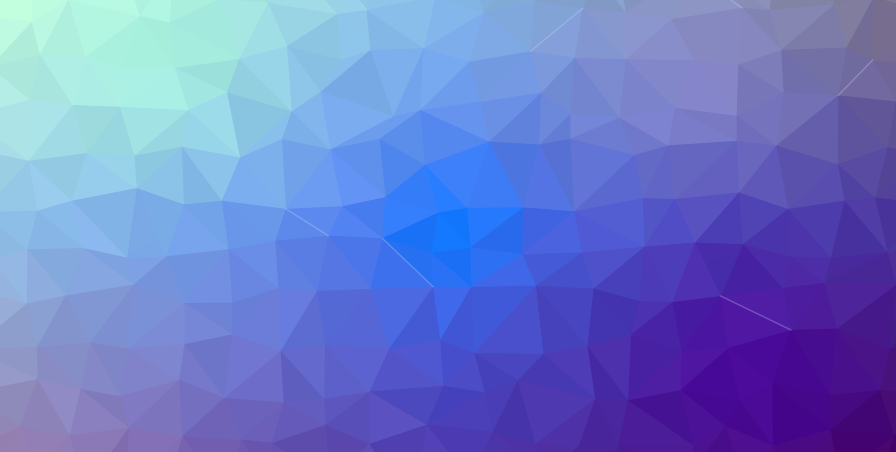
Reproduce this background procedurally as a WebGL 1 fragment shader.

```glsl
precision highp float;

// Low-poly backdrop: a jittered grid of points is split into flat triangles,
// each tinted by a smooth colour field sampled at its centroid.
// Mint runs through a bright blue core to deep violet, with rare pale hairlines.

uniform vec2 u_resolution;

const float ASPECT = 1.984;                  // canvas width in units of its height
const vec2 CELL = vec2(0.1114, 0.105);       // mean spacing of mesh points
const vec2 MESH_ORIGIN = vec2(0.062, 0.034);
const float JITTER = 0.56;                   // full point displacement, in cells
const float TINT_VARIATION = 0.045;
const float HAIRLINE_CHANCE = 0.035;

float hash(vec2 p) {
  vec3 q = fract(vec3(p.xyx) * 0.1031);
  q += dot(q, q.yzx + 33.33);
  return fract((q.x + q.y) * q.z);
}

vec2 meshPoint(vec2 id) {
  vec2 offset = vec2(hash(id + 17.0), hash(id + 59.0)) - 0.5;
  return MESH_ORIGIN + CELL * (id + JITTER * offset);
}

// Piecewise-linear blend through three colours at 0, 0.5 and 1.
vec3 ramp(vec3 a, vec3 b, vec3 c, float t) {
  return t < 0.5 ? mix(a, b, t * 2.0) : mix(b, c, t * 2.0 - 1.0);
}

vec3 addGlow(vec3 base, vec3 tint, vec2 p, vec2 center, float radius, float strength) {
  vec2 d = (p - center) / radius;
  return mix(base, tint, strength * exp(-dot(d, d)));
}

vec3 colorField(vec2 p) {
  vec2 uv = clamp(p / vec2(ASPECT, 1.0), 0.0, 1.0);
  vec3 top = ramp(vec3(0.77, 1.0, 0.86), vec3(0.52, 0.73, 0.91), vec3(0.49, 0.46, 0.55), uv.x);
  vec3 middle = ramp(vec3(0.57, 0.76, 0.92), vec3(0.27, 0.43, 0.95), vec3(0.28, 0.21, 0.61), uv.x);
  vec3 bottom = ramp(vec3(0.59, 0.51, 0.70), vec3(0.30, 0.23, 0.70), vec3(0.25, 0.0, 0.36), uv.x);
  vec3 color = ramp(bottom, middle, top, uv.y);
  color = addGlow(color, vec3(0.68, 1.0, 0.87), p, vec2(0.36, 0.87), 0.27, 0.65);   // mint
  color = addGlow(color, vec3(0.61, 0.56, 0.84), p, vec2(1.53, 0.84), 0.28, 0.5);   // lavender
  color = addGlow(color, vec3(0.31, 0.0, 0.63), p, vec2(1.66, 0.18), 0.28, 0.7);    // violet
  return addGlow(color, vec3(0.06, 0.47, 1.0), p, vec2(1.0, 0.49), 0.14, 0.95);     // blue core
}

// Signed distance to the line a-b, positive on its left.
float edgeDistance(vec2 p, vec2 a, vec2 b) {
  vec2 e = b - a;
  vec2 q = p - a;
  return (e.x * q.y - e.y * q.x) / length(e);
}

float segmentDistance(vec2 p, vec2 a, vec2 b) {
  vec2 e = b - a;
  return length(p - a - e * clamp(dot(p - a, e) / dot(e, e), 0.0, 1.0));
}

// Flat colour of one counter-clockwise triangle, weighted by its coverage.
vec4 facet(vec2 p, vec2 a, vec2 b, vec2 c, float seed, float pixel) {
  float inside = min(edgeDistance(p, a, b), min(edgeDistance(p, b, c), edgeDistance(p, c, a)));
  float coverage = smoothstep(-0.6 * pixel, 0.6 * pixel, inside);
  vec3 color = colorField((a + b + c) / 3.0) + TINT_VARIATION * (seed - 0.5);
  return vec4(color, 1.0) * coverage;
}

void main() {
  vec2 p = gl_FragCoord.xy / u_resolution * vec2(ASPECT, 1.0);
  float pixel = 1.0 / u_resolution.y;
  vec2 home = floor((p - MESH_ORIGIN) / CELL);
  vec4 sum = vec4(colorField(p), 1.0) * 0.001;
  float hairline = 0.0;

  // Jittered cells may overlap their neighbours, so visit all nine.
  for (int j = -1; j <= 1; j++) {
    for (int i = -1; i <= 1; i++) {
      vec2 id = home + vec2(float(i), float(j));
      vec2 a = meshPoint(id);
      vec2 b = meshPoint(id + vec2(1.0, 0.0));
      vec2 c = meshPoint(id + vec2(1.0, 1.0));
      vec2 d = meshPoint(id + vec2(0.0, 1.0));

      // Rotate the corners so that a-c is the shorter diagonal.
      if (distance(b, d) < distance(a, c)) {
        vec2 first = a;
        a = b;
        b = c;
        c = d;
        d = first;
      }
      sum += facet(p, a, b, c, hash(id + 101.0), pixel);
      sum += facet(p, a, c, d, hash(id + 151.0), pixel);

      float rare = step(hash(id + 211.0), HAIRLINE_CHANCE);
      float stroke = 1.0 - smoothstep(0.0, 0.003, segmentDistance(p, a, c));
      hairline = max(hairline, rare * stroke);
    }
  }

  vec3 color = sum.rgb / sum.a;
  color = mix(color, vec3(0.8, 0.85, 1.0), 0.3 * hairline);
  gl_FragColor = vec4(clamp(color, 0.0, 1.0), 1.0);
}
```
